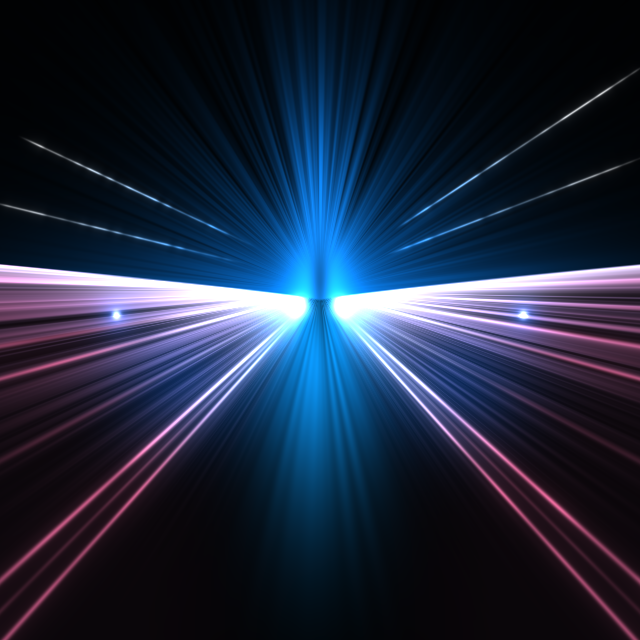
A Shadertoy shader for this background:

```glsl
// Light-speed road: a blue plume over a shallow V horizon, with white and pink
// trails racing out of one vanishing point. Angular value noise makes the rays,
// while distance-based falloffs shape the glows, rails and flares.

#define VANISH_Y 0.044      // vanishing point height from the centre
#define HORIZON_Y 0.031     // lowest point of the V horizon
#define HORIZON_RISE 0.055  // rise of the V at the sides
#define LANE_FREQ 58.0      // trails per radian on the ground
#define RAY_FREQ 26.0       // rays per radian in the sky
#define PLUME_HEIGHT 0.27
#define BEAM_LENGTH 0.30
#define BLUE vec3(0.03, 0.46, 0.88)
#define CYAN vec3(0.04, 0.61, 1.00)
#define VIOLET vec3(0.62, 0.50, 0.76)
#define PINK vec3(0.80, 0.36, 0.52)
#define WHITE vec3(0.95, 0.94, 1.08)

float hash(float n) {
    uint h = uint(int(n) + 4096) * 747796405u + 2891336453u;
    h = ((h >> ((h >> 28u) + 4u)) ^ h) * 277803737u;
    h ^= h >> 22u;
    return float(h & 65535u) / 65535.0;
}

float noise(float x) {
    float i = floor(x), f = x - i;
    return mix(hash(i), hash(i + 1.0), f * f * (3.0 - 2.0 * f));
}

float gauss(float x) { return exp(-x * x); }

// Thin spark between two points, broken up along its length
float spark(vec2 p, vec2 a, vec2 b) {
    vec2 ab = b - a;
    float t = clamp(dot(p - a, ab) / dot(ab, ab), 0.0, 1.0);
    float d = length(p - a - ab * t);
    float ends = smoothstep(0.0, 0.12, t) * smoothstep(1.0, 0.75, t);
    float grain = 0.3 + 0.7 * noise(t * 38.0 + a.x * 90.0);
    return (gauss(d / 0.0017) + 0.2 * exp(-d / 0.006)) * ends * grain;
}

vec3 sky(vec2 p, vec2 q, float h) {
    float r = length(q);
    float angle = atan(q.x, q.y);
    float rays = noise(angle * RAY_FREQ + 40.0) * 0.65
               + noise(angle * RAY_FREQ * 2.7) * 0.55;
    rays = mix(0.85, rays * 1.3, smoothstep(0.03, 0.25, r));

    float plume = gauss(h / PLUME_HEIGHT) * gauss(p.x / (0.045 + 0.08 * h));
    float fan = exp(-r / 0.13) * 0.75 + 0.16 * gauss(h / 0.4) * gauss(p.x / 0.17);
    float band = exp(-h / 0.06) * gauss(p.x / 0.42) * 0.55;
    vec3 col = BLUE * ((plume * 0.8 + fan) * rays + band);
    col += vec3(0.12, 0.16, 0.14) * plume * exp(-r / 0.12) * rays;

    // Stray sparks on both sides
    float s = spark(p, vec2(-0.474, 0.289), vec2(-0.096, 0.112));
    s += spark(p, vec2(-0.52, 0.186), vec2(-0.109, 0.086)) * 0.8;
    s += spark(p, vec2(0.115, 0.140), vec2(0.53, 0.413));
    s += spark(p, vec2(0.100, 0.100), vec2(0.53, 0.264)) * 0.75;
    return col + s * mix(vec3(0.3, 0.65, 1.0), vec3(0.75), smoothstep(0.1, 0.5, r));
}

vec3 ground(vec2 p, vec2 q, float depth) {
    float r = length(q), x = abs(p.x);
    float slope = atan(-q.y, x);
    float seed = p.x < 0.0 ? 17.0 : 211.0;
    vec3 col = vec3(0.035, 0.018, 0.03) * smoothstep(0.0, 0.3, x);

    // Blue haze and central beam
    float beamRays = noise(atan(p.x, -q.y) * 24.0 + 70.0);
    float beam = gauss(depth / BEAM_LENGTH) * gauss(p.x / (0.078 + 0.06 * depth));
    col += CYAN * beam * mix(0.75, 1.15, beamRays);
    col += vec3(0.0, 0.13, 0.30) * gauss((x - 0.2) / 0.12) * gauss((p.y + 0.09) / 0.10);

    // Fan of trails, smooth near the centre and split further out
    float coarse = noise(slope * LANE_FREQ + seed);
    float fine = noise(slope * LANE_FREQ * 2.6 + seed);
    float lanes = 1.9 * coarse * coarse + 0.7 * fine * fine;
    lanes = mix(0.9, lanes, smoothstep(0.04, 0.28, r));
    float side = smoothstep(1.3, 0.75, slope) * smoothstep(0.012, 0.04, x);
    vec3 tint = mix(VIOLET, PINK, smoothstep(0.25, 0.55, r) * coarse * 0.7);
    col += tint * lanes * exp(-depth / 0.085) * side;
    col += WHITE * exp(-depth / mix(0.038, 0.014, smoothstep(0.05, 0.5, x))) * side;

    // Long rails: angle, strength, width
    vec3 rails[6] = vec3[6](vec3(0.735, 0.95, 1.0), vec3(0.835, 0.85, 0.9),
        vec3(0.785, 0.25, 0.8), vec3(0.168, 0.6, 1.1), vec3(0.266, 0.7, 0.9),
        vec3(0.487, 0.2, 1.2));
    vec3 railTint = mix(WHITE, PINK, smoothstep(0.08, 0.45, r));
    for (int i = 0; i < 6; i++) {
        float d = r * abs(sin(slope - rails[i].x));
        float w = rails[i].z * (0.0016 + 0.0045 * r);
        float glow = gauss(d / w) + 0.22 * exp(-d / (4.0 * w));
        float flow = 0.7 + 0.4 * noise(r * 14.0 + float(i) * 9.0 + seed);
        col += railTint * glow * flow * rails[i].y * smoothstep(0.05, 0.16, r)
             * mix(1.0, 0.65, smoothstep(0.35, 0.7, r));
    }
    return col;
}

void mainImage(out vec4 fragColor, in vec2 fragCoord) {
    vec2 p = (fragCoord - 0.5 * iResolution.xy) / iResolution.y;
    vec2 q = p - vec2(0.0, VANISH_Y);
    float x = abs(p.x);
    float h = p.y - HORIZON_Y - HORIZON_RISE * pow(2.0 * x, 0.85);
    float edge = 0.001 + 1.0 / iResolution.y;
    vec3 col = mix(ground(p, q, max(-h, 0.0)), sky(p, q, max(h, 0.0)),
                   smoothstep(-edge, edge, h));

    // Dark core, then paired flares beside it and further out
    col *= 1.0 - 0.6 * gauss(p.x / 0.016) * gauss((p.y - 0.045) / 0.075);
    float inner = length(vec2(x - 0.033, p.y - 0.020));
    float outer = length(vec2(x - 0.318, p.y - 0.008));
    col += WHITE * gauss(inner / 0.015) + CYAN * 0.35 * exp(-inner / 0.03);
    col += WHITE * gauss(outer / 0.006) + vec3(0.1, 0.35, 0.8) * exp(-outer / 0.015);
    fragColor = vec4(clamp(col + vec3(0.004, 0.005, 0.008), 0.0, 1.0), 1.0);
}
```
